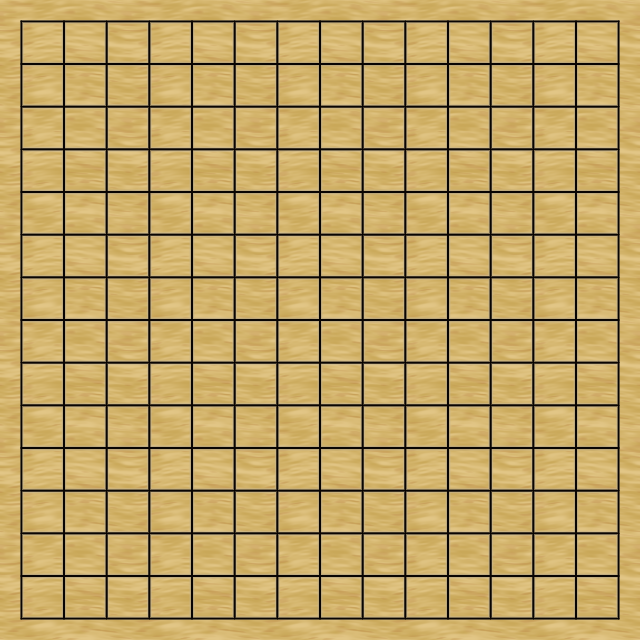
This pattern is drawn by a Shadertoy shader. Its source:

```glsl
// A bare wooden game board: 15 by 15 dark lines enclosing 14 by 14 cells.
// The lines are a repeated distance to half-integers, clipped to a square;
// the wood is stretched value noise that wraps in tiles, 5 across and 6 down.

float hash(vec2 p) {
    return fract(sin(dot(p, vec2(127.1, 311.7))) * 43758.5453);
}

// Value noise over one tile, with a lattice that wraps at its edges
float tileNoise(vec2 tile, vec2 cells, float seed) {
    vec2 p = tile * cells;
    vec2 i = floor(p), f = fract(p);
    f = f * f * (3.0 - 2.0 * f);
    vec2 a = mod(i, cells) + seed;
    vec2 b = mod(i + 1.0, cells) + seed;
    return mix(mix(hash(a), hash(vec2(b.x, a.y)), f.x),
               mix(hash(vec2(a.x, b.y)), hash(b), f.x), f.y);
}

vec3 wood(vec2 uv) {
    vec2 tile = uv * vec2(5.0, 6.0);

    // Bend the fibres gently away from the horizontal
    tile.y += 0.025 * sin(6.2832 * tile.x + 1.0)
            + 0.05 * tileNoise(tile, vec2(3.0, 4.0), 3.0);

    float broad = tileNoise(tile, vec2(3.0, 7.0), 11.0);
    float grain = tileNoise(tile, vec2(6.0, 34.0), 23.0);
    float fine = tileNoise(tile, vec2(13.0, 52.0), 47.0);
    float fleck = tileNoise(tile, vec2(9.0, 42.0), 71.0);

    float tone = 0.25 * broad + 0.4 * grain + 0.35 * fine;
    vec3 col = mix(vec3(0.79, 0.66, 0.35), vec3(0.885, 0.775, 0.525),
                   smoothstep(0.15, 0.85, tone));

    // Short orange-brown pores, denser in the darker bands
    float pores = smoothstep(0.66, 0.95, fleck) * (1.0 - 0.6 * broad);
    return mix(col, vec3(0.75, 0.56, 0.30), 0.6 * pores);
}

void mainImage(out vec4 fragColor, in vec2 fragCoord) {
    vec2 uv = fragCoord / iResolution.xy;
    vec2 p = uv * 15.0;
    vec2 pixel = 15.0 / iResolution.xy;
    vec3 col = wood(uv);

    // Distance to the nearest line each way, and coverage of the board
    vec2 d = abs(fract(p) - 0.5);
    vec2 inside = clamp((7.025 - abs(p - 7.5)) / pixel + 0.5, 0.0, 1.0);
    float board = inside.x * inside.y;

    // Faint greyish fringe beside the lines
    vec2 fringe = 1.0 - smoothstep(0.035, 0.075, d);
    col = mix(col, vec3(0.78, 0.71, 0.56), 0.7 * board * max(fringe.x, fringe.y));

    // Dark ruled lines
    vec2 ink = clamp((0.025 - d) / pixel + 0.5, 0.0, 1.0);
    col = mix(col, vec3(0.035, 0.018, 0.012), board * max(ink.x, ink.y));

    fragColor = vec4(col, 1.0);
}
```
